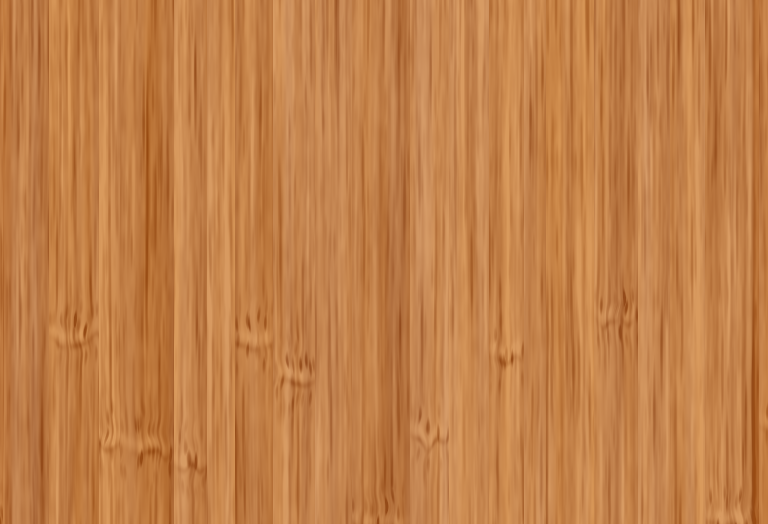
This texture is drawn by a WebGL 2 fragment shader. Its source:

```glsl
#version 300 es
precision highp float;
// Bamboo board: upright strips of uneven width, each with its own tone and slope of light.
// Soft stretched noise shades the wood; cellular spindles of several lengths draw sparse,
// thin dark and pale fibres. Some strips carry a node: a curved ridge among short flecks.

#define STRIPS 13.5         // strips per canvas height
#define STRIP_CONTRAST 0.48
#define FIBRE_CONTRAST 0.50
#define LINE_DEPTH 0.62     // long dark lines
#define PORE_DEPTH 0.62     // shorter dark fibres
#define PALE_GAIN 0.42      // pale fibres
#define SEAM_DEPTH 0.18
#define NODE_SHARE 0.50     // share of strips with a node
#define NODE_HEIGHT 0.058
#define BASE_TONE 0.66
#define DARK_WOOD vec3(0.66, 0.385, 0.180)
#define LIGHT_WOOD vec3(0.83, 0.585, 0.36)

uniform vec2 u_resolution;
out vec4 fragColor;

float hash(vec2 p) {
    vec3 q = fract(p.xyx * vec3(0.1031, 0.1030, 0.0973));
    q += dot(q, q.yzx + 33.33);
    return fract((q.x + q.y) * q.z);
}

// Smooth value noise, centred on zero
float noise(vec2 p) {
    vec2 i = floor(p), f = fract(p);
    f = f * f * (3.0 - 2.0 * f);
    float low = mix(hash(i), hash(i + vec2(1, 0)), f.x);
    float high = mix(hash(i + vec2(0, 1)), hash(i + vec2(1, 1)), f.x);
    return mix(low, high, f.y) - 0.5;
}

// Cellular spots of random strength; stretched space turns them into spindles
float spindles(vec2 p, float radius) {
    vec2 cell = floor(p);
    float spot = 0.0;
    for (int y = -1; y <= 1; y++)
    for (int x = -1; x <= 1; x++) {
        vec2 c = cell + vec2(x, y);
        vec2 centre = c + vec2(hash(c), hash(c + 71.3));
        float strength = hash(c + 19.7);
        spot = max(spot, strength * strength * smoothstep(radius, 0.2 * radius, distance(p, centre)));
    }
    return spot;
}

float stripEdge(float id) {
    return id + 0.6 * hash(vec2(id, 5.0));
}

void main() {
    vec2 p = gl_FragCoord.xy / u_resolution.y;
    float across = gl_FragCoord.x / u_resolution.x;

    // Strip lookup
    float s = p.x * STRIPS;
    float id = floor(s);
    if (s < stripEdge(id)) id -= 1.0;
    float left = stripEdge(id), right = stripEdge(id + 1.0);
    float local = (s - left) / (right - left);
    float seamDistance = min(s - left, right - s) / STRIPS;

    // Node frame: x runs -1..1 over the strip, y is in node heights
    float nodeY = 0.42 * pow(hash(vec2(id, 31.0)), 1.3);
    float hasNode = step(hash(vec2(id, 47.0)), NODE_SHARE);
    vec2 node = vec2(local * 2.0 - 1.0, (p.y - nodeY) / NODE_HEIGHT);
    float nodeMask = hasNode * exp(-0.8 * node.x * node.x - node.y * node.y);

    // Fibres run nearly straight and bend around the node
    vec2 g = p;
    g.x += 0.0012 * sin(p.y * 4.0 + id * 2.1) + 0.0004 * sin(p.y * 13.0 + id);
    g.x += 0.011 * nodeMask * noise(vec2(p.x * 35.0, p.y * 28.0));
    g.y += 7.3 * hash(vec2(id, 61.0));

    float fibre = 0.70 * noise(g * vec2(40.0, 0.8))
                + 0.70 * noise(g * vec2(95.0, 1.8) + 17.0)
                + 0.85 * noise(g * vec2(190.0, 4.5) + 41.0)
                + 0.40 * noise(g * vec2(210.0, 30.0) + 83.0);
    float lines = spindles(g * vec2(62.0, 0.7), 0.27);
    float pores = spindles(g * vec2(105.0, 3.2), 0.44);
    float slivers = spindles(g * vec2(130.0, 9.0) + 33.0, 0.46);
    float paleLines = spindles(g * vec2(85.0, 1.6) + 57.0, 0.36);
    float flecks = spindles(g * vec2(120.0, 22.0) + 9.0, 0.50);

    // Tone of the wood: broad shading first, then fibres
    float tone = BASE_TONE;
    tone += STRIP_CONTRAST * (hash(vec2(id, 13.0)) - 0.5);
    tone += 0.38 * (hash(vec2(id, 23.0)) - 0.5) * (local * 2.0 - 1.0);
    tone += 0.22 * noise(vec2(p.x * 7.0, p.y * 1.2 + 3.0));
    tone += 0.20 * noise(vec2(id * 3.7, p.y * 2.2));
    tone += FIBRE_CONTRAST * fibre;
    tone += PALE_GAIN * paleLines - LINE_DEPTH * lines;
    tone -= PORE_DEPTH * (pores + 0.5 * slivers);
    float seamStrength = hash(vec2(id, 37.0)) * (0.6 + 0.8 * noise(vec2(id, p.y * 5.0)));
    tone -= SEAM_DEPTH * seamStrength * smoothstep(0.006, 0.0005, seamDistance);

    // Node ridge with its broken shadow, and flecks
    float ridge = node.y - 0.20 * node.x * node.x + 0.4 * noise(vec2(p.x * 60.0, id));
    float pale = exp(-20.0 * ridge * ridge);
    float shade = exp(-70.0 * (ridge + 0.34) * (ridge + 0.34));
    shade *= 0.5 + noise(vec2(p.x * 70.0, id + 11.0));
    tone += nodeMask * (0.30 * pale - 0.70 * shade - 1.60 * flecks);

    // Deeper, redder board margins
    float margin = smoothstep(0.020, 0.010, across) + smoothstep(0.978, 0.984, across);
    tone -= 0.30 * margin;
    tone -= 0.50 * exp(-pow((across - 0.981) / 0.0025, 2.0));

    // Colour, with a slight warm shift from strip to strip
    vec3 color = mix(DARK_WOOD, LIGHT_WOOD, clamp(tone, -0.45, 1.10));
    float warmth = hash(vec2(id, 53.0)) - 0.5 + 1.1 * noise(g * vec2(60.0, 1.5) + 5.0);
    color += warmth * vec3(0.010, -0.006, -0.038);
    color += margin * vec3(0.02, 0.0, -0.03);
    fragColor = vec4(color, 1.0);
}
```
